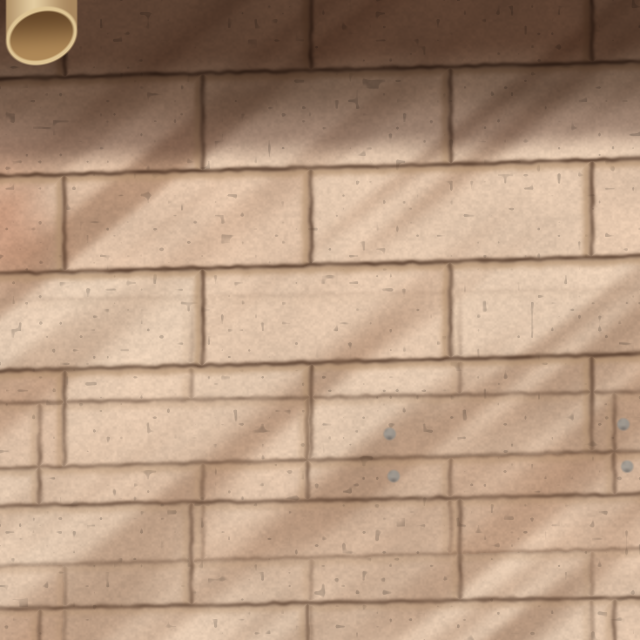
This texture is drawn by a WebGL 2 fragment shader. Its source:

```glsl
#version 300 es
precision highp float;
uniform vec2 u_resolution;
out vec4 outColor;

float hash(vec2 p) {
  vec3 q = fract(p.xyx * 0.1031);
  q += dot(q, q.yzx + 33.33);
  return fract((q.x + q.y) * q.z);
}

float noise(vec2 p) {
  vec2 i = floor(p), f = fract(p);
  f = f * f * (3.0 - 2.0 * f);
  return mix(mix(hash(i), hash(i + vec2(1, 0)), f.x),
             mix(hash(i + vec2(0, 1)), hash(i + 1.0), f.x), f.y);
}

float bell(float d, float width) {
  return exp(-d * d / (width * width));
}

// Brick layer: x = dark crevice, y = mortar, z = random value of the brick.
// Joints of each course lie at start + k * pitch + k * k * stretch.
vec3 brickwork(vec2 p, float top, float height, float tilt, vec3 oddJoints, vec3 evenJoints) {
  float v = (p.y + tilt * p.x - top) / height;
  float row = floor(v);
  float bed = (fract(v + 0.5) - 0.5) * height;
  vec3 joints = mix(oddJoints, evenJoints, mod(row, 2.0));
  float column = 0.0, crevice = 0.0, mortar = 0.0;
  for (float k = -1.0; k < 3.0; k++) {
    float dx = p.x - joints.x - k * joints.y - k * k * joints.z;
    column += step(0.0, dx);
    crevice = max(crevice, 0.85 * bell(dx - 0.003, 0.0045));
    mortar = max(mortar, bell(dx + 0.005, 0.007));
  }
  crevice = max(crevice, bell(bed + 0.001, 0.0042));
  mortar = max(mortar, bell(bed - 0.006, 0.007));
  return vec3(crevice, mortar, hash(vec2(column, row) + 17.0));
}

// Cut pipe end hanging from the top edge
vec3 addPipe(vec3 color, vec2 p) {
  vec2 q = p - vec2(0.065, 0.056);
  vec2 e = vec2(dot(q, vec2(0.94, -0.34)), dot(q, vec2(0.34, 0.94)));
  float rim = (length(e / vec2(0.057, 0.044)) - 1.0) * 0.044;
  float body = max(abs(q.x) - 0.0556, q.y + 0.135 * q.x);
  float bore = (length(e / vec2(0.051, 0.037)) - 1.0) * 0.037;
  vec3 cream = mix(vec3(0.90, 0.81, 0.64), vec3(0.66, 0.53, 0.37),
                   smoothstep(-0.01, 0.06, abs(q.x + 0.012)));
  cream = mix(cream, vec3(0.87, 0.77, 0.58), 1.0 - smoothstep(-0.002, 0.002, rim));
  vec3 hollow = mix(vec3(0.40, 0.28, 0.16), vec3(0.68, 0.53, 0.34),
                    smoothstep(-0.04, 0.035, e.y - 0.3 * e.x));
  cream = mix(cream, hollow, 1.0 - smoothstep(-0.002, 0.002, bore));
  return mix(color, cream, 1.0 - smoothstep(-0.002, 0.002, min(rim, body)));
}

void main() {
  vec2 p = gl_FragCoord.xy / u_resolution;
  p.y = 1.0 - p.y;

  // Two overlapping brick layers with slightly ragged edges
  vec2 ragged = p + 0.003 * (vec2(noise(p * 70.0), noise(p * 70.0 + 40.0)) - 0.5);
  vec3 wall = brickwork(ragged, 0.124, 0.1522, 0.027,
                        vec3(0.314, 0.387, 0.0), vec3(0.098, 0.358, 0.027));
  vec3 ghost = brickwork(ragged, 0.470, 0.1607, 0.018,
                         vec3(0.296, 0.42, 0.0), vec3(0.059, 0.389, 0.030));
  float wallFade = 1.0 - 0.6 * smoothstep(0.52, 0.88, p.y);
  float ghostFade = 0.8 * smoothstep(0.38, 0.76, p.y);

  // Slanting bands of sunlight
  float across = p.y + 0.8 * p.x;
  float along = p.x - 0.8 * p.y;
  float bands = 0.65 * noise(vec2(across * 11.0, along * 1.3))
              + 0.35 * noise(vec2(across * 27.0, along * 2.2 + 9.0));
  float sun = smoothstep(0.15, 0.68, bands);
  vec3 color = mix(vec3(0.72, 0.59, 0.49), vec3(0.89, 0.78, 0.68), sun);

  // Brick tint, blotches, grain and pits
  float tint = mix(wall.z, ghost.z, 0.5 * ghostFade) - 0.5;
  color += tint * vec3(0.02, 0.05, 0.06);
  float redness = (1.0 - smoothstep(0.0, 0.13, p.x)) * bell(p.y - 0.35, 0.09);
  color -= redness * vec3(0.07, 0.14, 0.15);
  color *= 0.96 + 0.07 * noise(p * 14.0);
  color *= 0.95 + 0.06 * noise(p * vec2(150.0, 190.0)) + 0.04 * noise(p * 310.0);
  color *= 1.0 - 0.16 * smoothstep(0.86, 0.97, noise(p * 95.0 + 7.0));

  // Mortar and shadowed crevices
  float mortar = max(wall.y * wallFade, ghost.y * ghostFade * 0.7);
  float crevice = max(wall.x * wallFade, ghost.x * ghostFade);
  color = mix(color, vec3(0.70, 0.57, 0.44), 0.65 * mortar);
  crevice *= 0.65 + 0.35 * noise(p * 45.0 + 3.0);
  color = mix(color, vec3(0.32, 0.22, 0.16), 0.85 * crevice);

  // Shade cast from above
  float depth = p.y + 0.03 * p.x + 0.025 * (bands - 0.5);
  vec3 shade = mix(vec3(0.40, 0.33, 0.29), vec3(0.51, 0.46, 0.43),
                   smoothstep(0.09, 0.15, depth));
  shade = mix(shade, vec3(0.69, 0.65, 0.64), smoothstep(0.15, 0.235, depth));
  color *= mix(shade, vec3(1.0), smoothstep(0.225, 0.275, depth));

  // Paired grey screws
  for (int i = 0; i < 4; i++) {
    vec2 cell = vec2(i / 2, i % 2);
    vec2 d = p - vec2(0.609, 0.678) - cell.x * vec2(0.365, -0.015) - cell.y * vec2(0.006, 0.066);
    float head = 1.0 - smoothstep(0.007, 0.012, length(d));
    vec3 steel = mix(vec3(0.43, 0.42, 0.41), vec3(0.68, 0.67, 0.64), noise(d * 140.0 + 20.0));
    color = mix(color, steel, 0.8 * head);
  }

  outColor = vec4(addPipe(color, p), 1.0);
}
```
